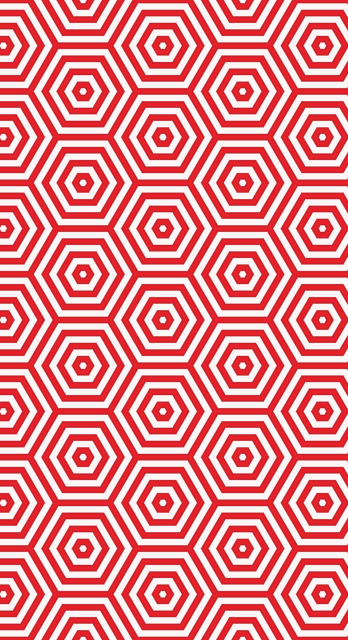
Reproduce this pattern procedurally as a Shadertoy shader.

```glsl
// Honeycomb of concentric red and white hexagon rings, seven cells high.
// Two interleaved rectangular lattices give the hexagon distance to the nearest
// cell centre, which is then cut into evenly spaced stripes with softened edges.

// Apothem distance of a flat-topped hexagon.
float hexDistance(vec2 p) {
    p = abs(p);
    return max(p.y, dot(p, vec2(0.8660254, 0.5)));
}

// Offset from the nearest centre of a rectangular lattice.
vec2 wrapCentred(vec2 p, vec2 period) {
    return p - period * floor(p / period + 0.5);
}

// Distance to the closest honeycomb centre; 0.5 on the cell borders.
float honeycomb(vec2 p) {
    vec2 period = vec2(1.7320508, 1.0);
    return min(hexDistance(wrapCentred(p, period)),
               hexDistance(wrapCentred(p - 0.5 * period, period)));
}

void mainImage(out vec4 fragColor, in vec2 fragCoord) {
    // One unit is one cell height; cells are very slightly widened.
    vec2 p = fragCoord / iResolution.y * 7.0;
    p = (p - vec2(0.036, 0.5)) * vec2(0.9923, 1.0);

    // Three and a half stripe periods from white core to shared red border.
    float stripe = abs(fract(honeycomb(p) * 7.0) - 0.5);
    float pixel = 49.0 / iResolution.y;

    // Red ink deepens towards its rim, then fades into the pale ground.
    float rim = smoothstep(0.10, 0.18, stripe);
    vec3 ink = mix(vec3(0.90, 0.13, 0.16), vec3(0.76, 0.13, 0.16), rim);
    float soft = max(0.06, 0.7 * pixel);
    float ground = smoothstep(0.255 - soft, 0.255 + soft, stripe);

    fragColor = vec4(mix(ink, vec3(0.99, 0.965, 0.965), ground), 1.0);
}
```
